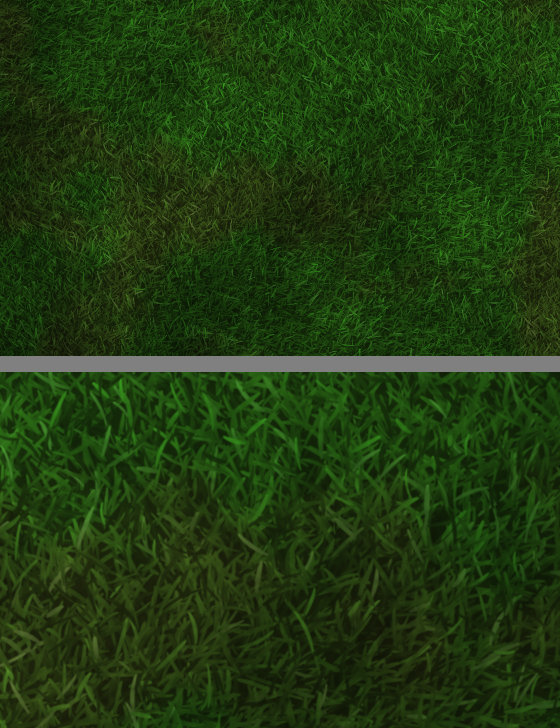
Top, the full canvas; bottom, a detail of the centre.
Write a Shadertoy shader that draws this texture.

```glsl
const vec3 GROUND = vec3(0.065, 0.110, 0.030);
const vec3 SHADE = vec3(0.068, 0.122, 0.032);
const vec3 LEAF = vec3(0.122, 0.252, 0.060);
const vec3 BRIGHT = vec3(0.175, 0.400, 0.095);
const vec3 PALE = vec3(0.205, 0.355, 0.140);
const vec3 DRY_TINT = vec3(1.30, 0.93, 1.08);
const vec3 LUSH_TINT = vec3(0.90, 1.08, 0.88);

const int LAYERS = 13;
const float CELL = 0.027;         // blade spacing, in canvas heights
const float BLADE_WIDTH = 0.0021; // half width at the middle
const float SOFTNESS = 0.0026;    // width of the blade edge
const float LEAN = 1.15;          // mean blade angle
const float SPREAD = 2.5;         // random range of blade angles
const float PATCH_CONTRAST = 1.0;
const float CLUMP_CONTRAST = 0.45;
const float GRAIN_CONTRAST = 0.25;

float hash(vec2 p) {
    return fract(sin(dot(p, vec2(127.1, 311.7))) * 43758.5453);
}

vec2 hash2(vec2 p) {
    return vec2(hash(p), hash(p + 57.3));
}

float noise(vec2 p) {
    vec2 i = floor(p), f = fract(p);
    f = f * f * (3.0 - 2.0 * f);
    float low = mix(hash(i), hash(i + vec2(1, 0)), f.x);
    float high = mix(hash(i + vec2(0, 1)), hash(i + vec2(1, 1)), f.x);
    return mix(low, high, f.y);
}

float fbm(vec2 p) {
    float sum = 0.0, amplitude = 0.5;
    for (int i = 0; i < 4; i++) {
        sum += amplitude * noise(p);
        p = mat2(1.6, 1.2, -1.2, 1.6) * p + 7.1;
        amplitude *= 0.5;
    }
    return sum / 0.9375;
}

// Slowly turning direction in which the grass lies
float flowAngle(vec2 p) {
    return LEAN + 0.7 * sin(3.1 * p.x + 2.0 * sin(4.0 * p.y + 1.0));
}

vec3 bladeColor(float tone, float paleness) {
    vec3 body = mix(SHADE, LEAF, smoothstep(0.0, 0.6, tone));
    vec3 highlight = mix(BRIGHT, PALE, paleness);
    return mix(body, highlight, smoothstep(0.66, 1.0, tone));
}

// Lays one scattered layer of curved, tapered blades over the color
vec3 addBlades(vec3 color, vec2 uv, float layer, float edge) {
    float depth = layer / float(LAYERS - 1);
    vec2 grid = uv / CELL + layer * vec2(17.37, 9.61);
    vec2 home = floor(grid);
    for (int y = -1; y <= 1; y++) {
        for (int x = -1; x <= 1; x++) {
            vec2 id = home + vec2(x, y);
            vec2 seed = id + layer * 31.7;
            vec2 place = hash2(seed);
            vec2 shape = hash2(seed + 11.9);
            vec2 look = hash2(seed + 23.5);
            vec2 offset = (grid - id - place) * CELL;

            float angle = flowAngle(uv - offset) + SPREAD * (shape.x - 0.5);
            vec2 along = vec2(cos(angle), sin(angle));
            float halfLength = CELL * mix(0.35, 0.9, shape.y);
            float t = dot(offset, along) / halfLength;
            float bend = (look.y - 0.5) * 0.4 * halfLength * (t * t - 0.3);
            float side = dot(offset, vec2(-along.y, along.x)) - bend;

            float width = BLADE_WIDTH * (1.0 - 0.6 * t * t) * mix(0.6, 1.2, place.x);
            float cover = 1.0 - smoothstep(-0.5, 0.5, (abs(side) - width) / edge);
            cover *= 1.0 - smoothstep(0.8, 1.0, abs(t));
            float tone = look.x * mix(0.7, 1.0, depth);
            vec3 blade = bladeColor(tone, step(0.5, place.y)) * (1.0 + 0.15 * t);
            color = mix(color, blade, 0.9 * cover);
        }
    }
    return color;
}

void mainImage(out vec4 fragColor, in vec2 fragCoord) {
    vec2 uv = fragCoord / iResolution.y;
    float edge = max(SOFTNESS, 1.0 / iResolution.y);

    // Grass blades, from the ground up
    vec3 color = GROUND;
    for (int i = 0; i < LAYERS; i++) {
        color = addBlades(color, uv, float(i), edge);
    }

    // Broad patches, dark clumps and fine grain
    float light = 1.08 + PATCH_CONTRAST * (fbm(uv * 3.0 + 4.0) - 0.5);
    light += CLUMP_CONTRAST * (fbm(uv * 17.0) - 0.5);
    light += GRAIN_CONTRAST * (noise(uv * 170.0) - 0.5);

    // Dry brownish areas among lush green ones
    float dryness = smoothstep(0.42, 0.72, fbm(uv * 4.5 + 19.0));
    color *= light * mix(LUSH_TINT, DRY_TINT, dryness);
    fragColor = vec4(color, 1.0);
}
```
